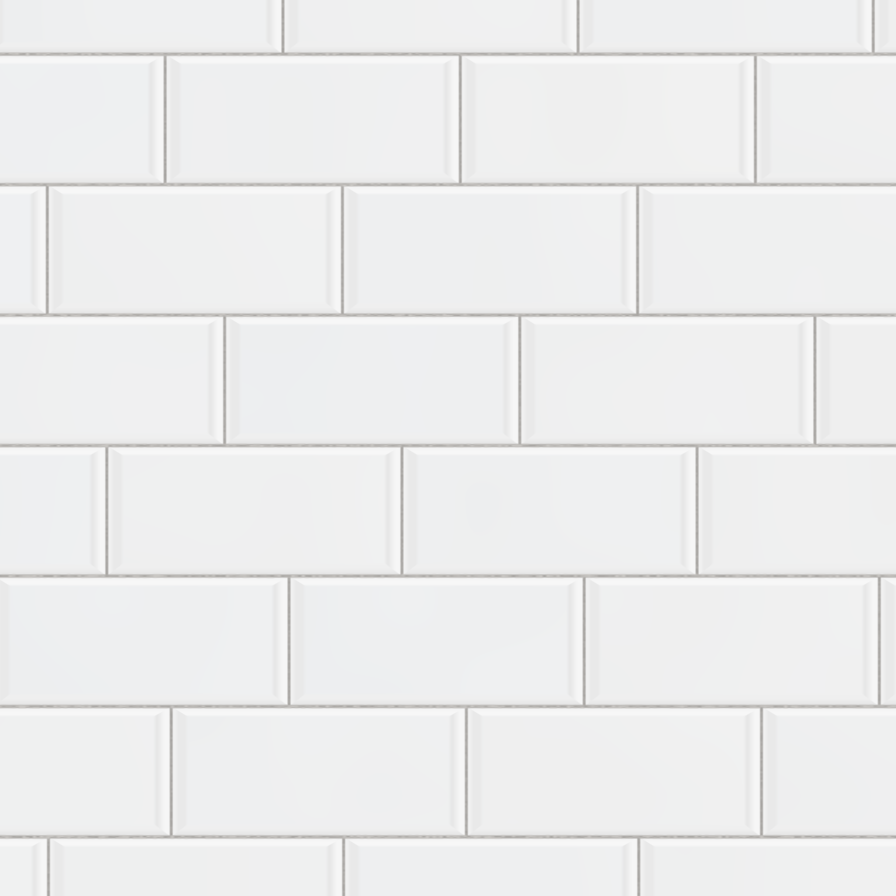
Reproduce this texture procedurally as a Shadertoy shader.

```glsl
float hash(vec2 p) {
    p = fract(p * vec2(0.1031, 0.1137));
    p += dot(p, p.yx + 33.33);
    return fract((p.x + p.y) * p.x * 37.1);
}

float noise(vec2 p) {
    vec2 i = floor(p), f = fract(p);
    f = f * f * (3.0 - 2.0 * f);
    return mix(mix(hash(i), hash(i + vec2(1, 0)), f.x),
               mix(hash(i + vec2(0, 1)), hash(i + vec2(1, 1)), f.x), f.y);
}

void mainImage(out vec4 fragColor, in vec2 fragCoord) {
    vec2 uv = fragCoord / iResolution.xy;
    float pixel = 1.0 / iResolution.y;
    vec2 pitch = vec2(0.3294, 0.1456);

    // Rows run downward, each stepping left by two fifths of a tile
    float down = 1.0 - uv.y - 0.0605;
    float row = floor(down / pitch.y) + 1.0;
    float slip = abs(row - 5.5) < 1.0 ? 0.0055 : 0.0;
    float along = uv.x - 0.3158 + 0.1315 * row - slip;
    vec2 tile = vec2(floor(along / pitch.x), row);
    vec2 local = vec2(along, down) - (tile - vec2(0, 1)) * pitch;

    // Distances to the joints, and the same in bevel widths
    vec2 far = pitch - local;
    vec2 joint = min(local, far);
    float left = local.x / 0.018, right = far.x / 0.019;
    float top = local.y / 0.011, bottom = far.y / 0.014;
    float side = min(left, right), cap = min(top, bottom);

    // Bevel shades, joined by mitred corners
    float leftShade = mix(0.945, 0.912, smoothstep(0.15, 0.5, left));
    float rightShade = mix(0.965, 0.897, smoothstep(0.3, 0.95, right));
    float topShade = mix(0.955, 0.968, smoothstep(0.2, 0.6, top));
    float bottomShade = mix(0.905, 0.938, smoothstep(0.15, 0.7, bottom));
    float sideShade = left < right ? leftShade : rightShade;
    float capShade = top < bottom ? topShade : bottomShade;
    float bevel = mix(sideShade, capShade, smoothstep(-0.1, 0.1, side - cap));

    // Glazed face with a faint tint for each tile and a soft sheen
    float tint = hash(tile + 17.0);
    vec3 face = mix(vec3(0.931, 0.937, 0.943), vec3(0.941, 0.941, 0.940),
                    clamp(0.6 * tint + 0.5 * uv.x, 0.0, 1.0));
    face += 0.006 * (noise(uv * 9.0 + tile * 3.0) - 0.5);
    face += 0.006 * (local.x / pitch.x - 0.5);
    vec3 color = mix(vec3(bevel), face, smoothstep(0.78, 1.1, min(side, cap)));

    // Grainy grout, darker in the upright joints
    float soft = max(pixel, 0.0013);
    float grain = noise(uv * vec2(260, 420)) - 0.5;
    vec3 flatGrout = vec3(0.728, 0.718, 0.705) + 0.13 * grain;
    vec3 uprightGrout = vec3(0.67, 0.66, 0.648) + 0.05 * grain;
    float flatWidth = 0.0019 + 0.0006 * grain;
    color = mix(uprightGrout, color, smoothstep(-soft, soft, joint.x - 0.0016));
    color = mix(flatGrout, color, smoothstep(-soft, soft, joint.y - flatWidth));

    fragColor = vec4(color, 1.0);
}
```
